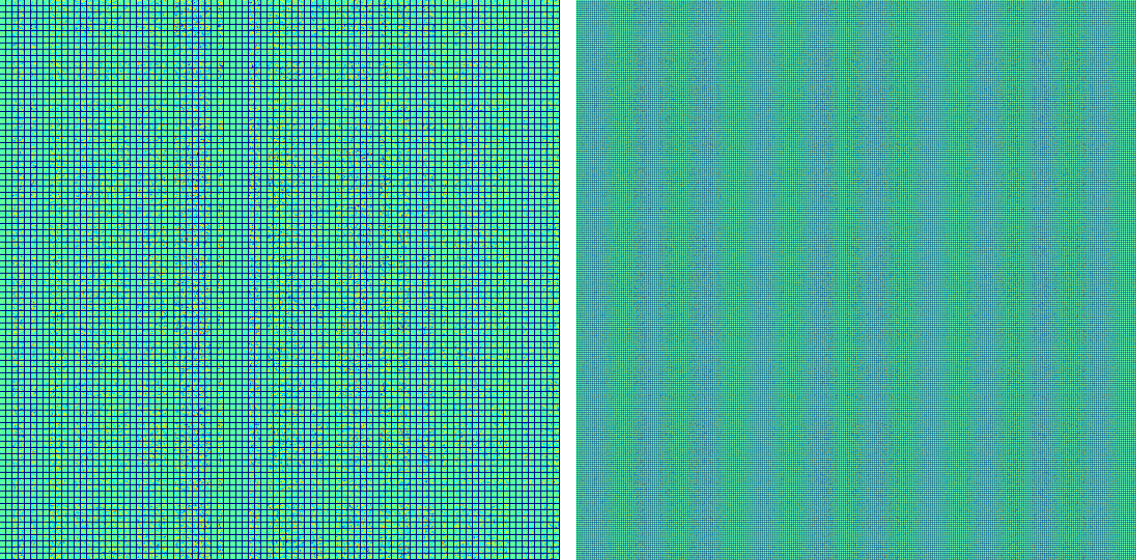
Left: one tile. Right: repeated 3 by 3.
A Shadertoy shader for this pattern:

```glsl
// A 90 x 90 grid of tiny 5 x 5 heat-map tiles, parted by navy lines one texel wide.
// Each texel hashes its wrapped index to a value, scaled by its column and row,
// then passes through a rainbow ramp; a box filter smooths all texel edges.

const int TILES = 90;
const int PITCH = 6;              // five texels of tile plus one of line
const int TEXELS = TILES * PITCH;

// Integer hash giving three values from 0 to 1
vec3 hash3(int x, int y, int seed) {
    uvec3 v = uvec3(x, y, seed) * 1664525u + 1013904223u;
    v.x += v.y * v.z; v.y += v.z * v.x; v.z += v.x * v.y;
    v ^= v >> 16u;
    v.x += v.y * v.z; v.y += v.z * v.x; v.z += v.x * v.y;
    return vec3(v >> 8u) / 16777216.0;
}

// Navy, blue, cyan, green, yellow, red
vec3 rainbow(float v) {
    return clamp(1.5 - abs(4.0 * v - vec3(3.0, 2.0, 1.0)), 0.0, 1.0);
}

// Contrast of one tile: some columns and rows are almost flat
float tileContrast(ivec2 tile) {
    vec3 column = hash3(tile.x, 7, 11);
    vec3 row = hash3(tile.y, 3, 23);
    float strength = mix(0.1, 1.0, smoothstep(0.08, 0.4, column.x));
    strength *= mix(0.45, 1.0, smoothstep(0.0, 0.4, row.x));
    // Broad bands with whole periods across the canvas
    float x = 6.2831853 * float(tile.x) / float(TILES);
    strength *= 0.92 - 0.12 * cos(x) + 0.1 * sin(3.0 * x + 0.6);
    return strength * mix(0.75, 1.2, hash3(tile.x, tile.y, 31).x);
}

vec3 texelColor(ivec2 id) {
    id = (id + TEXELS) % TEXELS;
    ivec2 tile = id / PITCH;
    ivec2 cell = id % PITCH;

    // Lines on the right and lower side of each tile
    if (cell.x == PITCH - 1 || cell.y == 0) return rainbow(0.01);

    // Speckle plus a faint wave whose direction differs per tile
    vec3 grain = hash3(id.x, id.y, 47);
    vec3 turn = hash3(tile.x, tile.y, 59) * 6.2831853;
    float speckle = grain.x + grain.y + grain.z - 1.5;
    float wave = sin(dot(vec2(cell), 1.5 * vec2(cos(turn.x), sin(turn.x))) + turn.y);
    return rainbow(0.465 + tileContrast(tile) * (0.2 * speckle + 0.05 * wave));
}

void mainImage(out vec4 fragColor, in vec2 fragCoord) {
    vec2 p = fragCoord / iResolution.xy * float(TEXELS);
    vec2 halfWidth = 0.5 * clamp(float(TEXELS) / iResolution.xy, 0.6, 4.0);

    // Weigh each texel by the area it shares with the filter box
    vec3 sum = vec3(0.0);
    float total = 0.0;
    for (int j = -2; j <= 2; j++) {
        for (int i = -2; i <= 2; i++) {
            vec2 corner = floor(p) + vec2(i, j);
            vec2 overlap = max(min(p + halfWidth, corner + 1.0) - max(p - halfWidth, corner), 0.0);
            float weight = overlap.x * overlap.y;
            if (weight > 0.0) {
                sum += weight * texelColor(ivec2(corner));
                total += weight;
            }
        }
    }
    fragColor = vec4(sum / total, 1.0);
}
```
